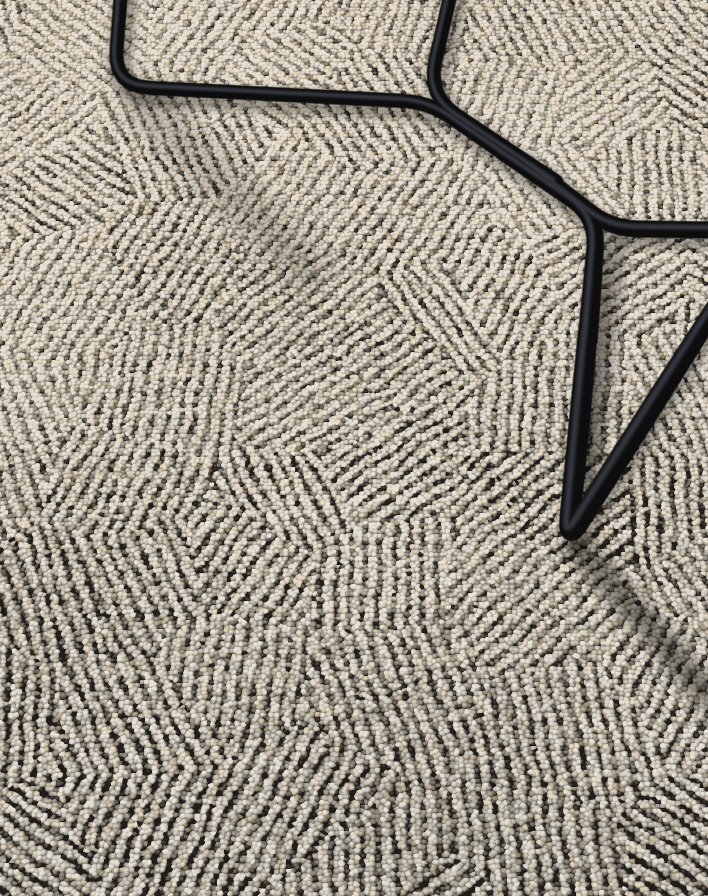
Give the GLSL for this texture, as a WebGL 2 fragment shader.

```glsl
#version 300 es
precision highp float;
// Looped-pile carpet under a bent steel frame, seen at a slant.
// Cellular noise gives each yarn loop; larger cells give patches, each with
// its own stripe direction. The frame is a set of rounded-corner rods.
uniform vec2 u_resolution;
out vec4 fragColor;

const vec3 SOOT = vec3(0.12, 0.11, 0.10);
const vec3 TAUPE = vec3(0.54, 0.52, 0.47);
const vec3 CREAM = vec3(0.91, 0.89, 0.855);
const vec3 TAN = vec3(1.0, 0.955, 0.88);
const vec3 STEEL = vec3(0.05, 0.05, 0.055);
const vec3 SHEEN = vec3(0.27, 0.28, 0.32);

float hash(vec2 p) {
  return fract(sin(dot(p, vec2(127.1, 311.7))) * 43758.54);
}

// Centre of the nearest jittered cell
vec2 cellCentre(vec2 p, float jitter) {
  vec2 base = floor(p), best = base;
  float nearest = 9.0;
  for (int y = -1; y <= 1; y++)
    for (int x = -1; x <= 1; x++) {
      vec2 id = base + vec2(x, y);
      vec2 shift = vec2(hash(id), hash(id + 57.3)) - 0.5;
      vec2 centre = id + 0.5 + jitter * shift;
      float d = distance(p, centre);
      if (d < nearest) { nearest = d; best = centre; }
    }
  return best;
}

float segment(vec2 p, vec2 a, vec2 b) {
  vec2 ab = b - a;
  return length(p - a - ab * clamp(dot(p - a, ab) / dot(ab, ab), 0.0, 1.0));
}

// Distance to the path a-b-c with its corner rounded over length r
float rod(vec2 p, vec2 a, vec2 b, vec2 c, float r) {
  vec2 start = b + normalize(a - b) * r, end = b + normalize(c - b) * r;
  float d = min(segment(p, a, start), segment(p, end, c));
  vec2 last = start;
  for (int i = 1; i <= 6; i++) {
    float t = float(i) / 6.0;
    vec2 next = mix(mix(start, b, t), mix(b, end, t), t);
    d = min(d, segment(p, last, next));
    last = next;
  }
  return d;
}

float frame(vec2 p) {
  float d = rod(p, vec2(0.136, 1.02), vec2(0.127, 0.904), vec2(0.44, 0.888), 0.04);
  d = min(d, rod(p, vec2(0.42, 0.889), vec2(0.479, 0.886), vec2(0.60, 0.803), 0.03));
  d = min(d, rod(p, vec2(0.506, 1.02), vec2(0.477, 0.893), vec2(0.62, 0.797), 0.04));
  d = min(d, rod(p, vec2(0.56, 0.830), vec2(0.667, 0.758), vec2(0.656, 0.62), 0.035));
  d = min(d, rod(p, vec2(0.59, 0.817), vec2(0.682, 0.745), vec2(0.82, 0.743), 0.03));
  return min(d, rod(p, vec2(0.662, 0.69), vec2(0.634, 0.398), vec2(0.82, 0.691), 0.022));
}

float softShadow(vec2 p, vec2 a, vec2 b, float width) {
  return 1.0 - smoothstep(0.0, width, segment(p, a, b));
}

// Slanted view: features shrink gently toward the top
vec2 floorPlane(vec2 p) {
  return vec2((p.x - 0.39) * (0.92 + 0.32 * p.y), p.y * (1.04 + 0.25 * p.y));
}

// Stripe depth at q; the patch is chosen at the loop centre, so seams are ragged
float patchGroove(vec2 q, vec2 centre, float patches, float stripes) {
  vec2 id = floor(cellCentre(centre * patches, 0.85));
  float angle = 0.42 * (floor(5.0 * hash(id + 3.7)) - 2.0) + 0.25 * (hash(id + 6.1) - 0.5);
  float wobble = 0.08 * sin(q.x * 90.0) + 0.08 * sin(q.y * 71.0 + q.x * 40.0);
  float wave = dot(q, vec2(cos(angle), sin(angle))) * stripes + wobble + hash(id + 9.1);
  return smoothstep(-0.2, 0.9, cos(6.28318 * wave)) * (0.75 + 0.45 * hash(id + 4.4));
}

vec3 carpet(vec2 p, float loops) {
  vec2 q = floorPlane(p) * loops;
  vec2 centre = cellCentre(q, 0.85), offset = q - centre, id = floor(centre);
  float groove = patchGroove(mix(centre, q, 0.4) / loops, centre / loops, 6.6, 60.0);
  float gap = smoothstep(0.2, 0.9, length(offset));
  float wear = sin(p.x * 9.0 + 3.0 * p.y) * sin(p.y * 11.0 - 2.0 * p.x + 1.0);
  float tone = 0.91 - 0.38 * gap + 0.28 * (hash(id + 1.9) - 0.5) + 0.035 * wear;
  tone -= groove * (0.15 + 0.68 * hash(id + 5.3)) * mix(1.12, 0.75, p.y);
  tone += 0.24 * dot(offset, vec2(-0.6, 0.8)) + 0.2 * (min(p.y, 0.85) - 0.5);
  tone = clamp(tone, 0.0, 1.0);
  vec3 yarn = mix(SOOT, TAUPE, smoothstep(0.0, 0.52, tone));
  yarn = mix(yarn, CREAM, smoothstep(0.4, 1.0, tone));
  return yarn * mix(vec3(1.0), TAN, 0.7 * step(0.75, hash(id + 8.2)) + 0.3 * p.y);
}

vec3 scene(vec2 p, float pixel) {
  vec3 colour = carpet(p, 184.0);
  // Shadows cast down and to the right
  float shade = 0.16 * softShadow(p, vec2(0.165, 0.88), vec2(0.34, 0.70), 0.05);
  shade += 0.42 * softShadow(p, vec2(0.65, 0.385), vec2(0.80, 0.215), 0.03);
  shade += 0.3 * softShadow(p, vec2(0.69, 0.72), vec2(0.66, 0.47), 0.022);
  shade += 0.3 * (1.0 - smoothstep(0.006, 0.022, frame(p + vec2(-0.004, 0.008))));
  colour *= 1.0 - min(shade, 0.7);
  // Frame, thicker where it comes nearer
  float radius = mix(0.0118, 0.0078, smoothstep(0.5, 0.95, p.y));
  float glint = 1.0 - smoothstep(0.0, 0.6 * radius, frame(p + radius * vec2(0.35, -0.3)));
  vec3 steel = mix(STEEL, SHEEN, 0.7 * glint);
  return mix(steel, colour, smoothstep(-pixel, pixel, frame(p) - radius));
}

void main() {
  float pixel = 1.0 / u_resolution.y;
  vec3 sum = vec3(0.0);
  for (int i = 0; i < 4; i++) {
    vec2 shift = vec2(i % 2, i / 2) * 0.5 - 0.25;
    sum += scene((gl_FragCoord.xy + shift) * pixel, pixel);
  }
  fragColor = vec4(sum / 4.0, 1.0);
}
```
